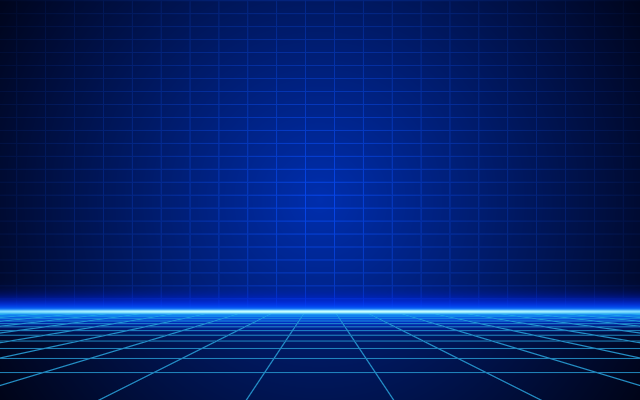
Reproduce this background procedurally as a Shadertoy shader.

```glsl
// A dark blue gridded wall above a glowing horizon and a perspective grid floor.

// Layout, in units of the canvas height
const float HORIZON_Y = 0.221;
const float VANISH_Y = 0.277;
const float GLOW_Y = 0.50;
const float GLOW_RADIUS = 0.96;

// Wall grid
const vec2 WALL_CELL = vec2(0.0722, 0.0324);
const vec2 WALL_OFFSET = vec2(-0.0361, 0.6417);   // x is measured from the centre
const float WALL_LINE = 0.0019;

// Floor grid
const float RAY_SPACING = 1.3286;
const float ROW_SPACING = 0.972;
const float FIRST_ROW = 4.938;
const float FLOOR_LINE = 0.0031;

// Colours
const vec3 BG_CENTRE = vec3(0.0, 0.18, 0.68);
const vec3 BG_EDGE = vec3(0.0, 0.015, 0.10);
const vec3 WALL_COLOUR = vec3(0.03, 0.13, 0.33);
const vec3 FLOOR_COLOUR = vec3(0.15, 0.60, 0.82);
const vec3 HALO_COLOUR = vec3(0.0, 0.09, 0.98);
const vec3 BEAM_COLOUR = vec3(0.04, 0.68, 1.0);
const vec3 CORE_COLOUR = vec3(0.78, 1.0, 1.0);

// Signed offset to the nearest whole number
float toNearest(float v) {
    return fract(v + 0.5) - 0.5;
}

// Antialiased coverage of a line, also when thinner than one pixel
float lineMask(float dist, float width, float pixel) {
    float cover = (0.5 * (width + pixel) - abs(dist)) / pixel;
    return clamp(cover, 0.0, min(1.0, width / pixel));
}

float bell(float v, float width) {
    return exp(-v * v / (width * width));
}

float wallGrid(vec2 p, float pixel) {
    vec2 cell = (p - WALL_OFFSET) / WALL_CELL;
    float columns = lineMask(toNearest(cell.x) * WALL_CELL.x, WALL_LINE, pixel);
    float rows = lineMask(toNearest(cell.y) * WALL_CELL.y, WALL_LINE, pixel);
    return max(columns, rows);
}

float floorGrid(vec2 p, float pixel) {
    float depth = VANISH_Y - p.y;

    // Rays from the vanishing point
    float slope = p.x / depth;
    float rayDist = toNearest(slope / RAY_SPACING + 0.5) * RAY_SPACING * depth;
    float rays = lineMask(rayDist / sqrt(1.0 + slope * slope), FLOOR_LINE, pixel);

    // Rows equally spaced in reciprocal depth
    float row = 1.0 / (depth * ROW_SPACING) - FIRST_ROW;
    float rowDist = toNearest(row) * ROW_SPACING * depth * depth;
    float rows = lineMask(rowDist, FLOOR_LINE * 0.85, pixel) * step(-0.5, row);
    return max(rays, rows * 0.9);
}

void mainImage(out vec4 fragColor, in vec2 fragCoord) {
    float pixel = 1.0 / iResolution.y;
    vec2 p = vec2(fragCoord.x - 0.5 * iResolution.x, fragCoord.y) * pixel;
    float height = p.y - HORIZON_Y;
    float side = p.x / (0.5 * iResolution.x * pixel);

    // Radial background
    float glow = clamp(1.0 - length(p - vec2(0.0, GLOW_Y)) / GLOW_RADIUS, 0.0, 1.0);
    vec3 colour = mix(BG_EDGE, BG_CENTRE, glow);

    // Wall above the horizon, floor below
    if (height > 0.0) {
        colour += WALL_COLOUR * wallGrid(p, pixel) * (0.15 + 0.85 * glow);
    } else {
        colour *= 0.85;
    }

    // Blue halo, then the floor lines over it
    colour = mix(colour, HALO_COLOUR, 0.95 * bell(height, 0.036));
    if (height < 0.0) {
        colour = mix(colour, FLOOR_COLOUR, 0.92 * floorGrid(p, pixel));
    }

    // Bright beam with a pale core
    float beamWidth = height > 0.0 ? 0.011 : 0.014;
    colour = mix(colour, BEAM_COLOUR, exp(-abs(height) / beamWidth));
    colour = mix(colour, CORE_COLOUR, bell(height, 0.0048) * (1.0 - 0.4 * side * side));

    fragColor = vec4(clamp(colour, 0.0, 1.0), 1.0);
}
```
